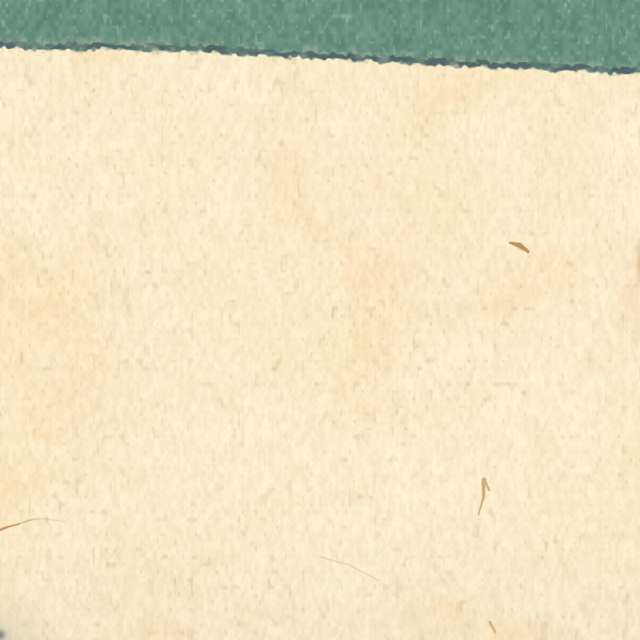
Reproduce this texture procedurally as a WebGL 1 fragment shader.

```glsl
precision highp float;
// Cream fibrous paper below a rough-edged band of green paint.
// Stretched value noise makes the grain, a sloping curve bounds the paint,
// and tapered segment distances draw the stray brown fibres.
uniform vec2 u_resolution;

float hash(vec2 p) {
  return fract(sin(dot(p, vec2(127.1, 311.7))) * 43758.5453);
}

float noise(vec2 p) {
  vec2 i = floor(p);
  vec2 f = fract(p);
  f = f * f * (3.0 - 2.0 * f);
  return mix(mix(hash(i), hash(i + vec2(1.0, 0.0)), f.x),
             mix(hash(i + vec2(0.0, 1.0)), hash(i + vec2(1.0, 1.0)), f.x), f.y);
}

float fbm(vec2 p) {
  float sum = 0.0;
  float weight = 0.5;
  for (int i = 0; i < 4; i++) {
    sum += weight * noise(p);
    p = p * 2.03 + 17.3;
    weight *= 0.5;
  }
  return sum / 0.9375;
}

// Soft stroke from a to b, tapering from radius ra to rb
float stroke(vec2 p, vec2 a, vec2 b, float ra, float rb) {
  vec2 ab = b - a;
  float t = clamp(dot(p - a, ab) / dot(ab, ab), 0.0, 1.0);
  float d = length(p - a - ab * t) - mix(ra, rb, t);
  return 1.0 - smoothstep(-0.001, 0.002, d);
}

float spot(vec2 p, vec2 center, vec2 size) {
  vec2 q = (p - center) / size;
  return exp(-dot(q, q));
}

vec3 paperColor(vec2 p) {
  float grain = noise(p * vec2(190.0, 75.0)) - 0.5;
  float fine = noise(p * vec2(245.0, 160.0) + 31.0) - 0.5;
  float blotch = fbm(p * 9.0 + 4.0) - 0.5;
  vec3 color = vec3(0.985, 0.922, 0.785);
  color += grain * vec3(0.035, 0.045, 0.060) + fine * vec3(0.025, 0.030, 0.040);
  color += blotch * vec3(0.010, 0.035, 0.075);

  // Sparse dark pits and warm stains
  float pits = smoothstep(0.74, 0.95, noise(p * vec2(150.0, 85.0) + 73.0));
  color -= pits * vec3(0.065, 0.065, 0.070) * (0.4 + 0.6 * noise(p * 14.0));
  float warm = smoothstep(0.56, 0.78, fbm(p * 7.0 + 51.0));
  color -= warm * vec3(0.0, 0.025, 0.035);
  color -= spot(p, vec2(0.985, 0.54), vec2(0.025, 0.06)) * vec3(0.01, 0.045, 0.06);
  color -= spot(p, vec2(1.0, 0.587), vec2(0.005, 0.025)) * vec3(0.10, 0.16, 0.20);

  // Cooler, dirtier lower margin and corner
  color -= (1.0 - smoothstep(0.0, 0.25, p.y)) * vec3(0.015, 0.012, 0.005);
  color = mix(color, vec3(0.80, 0.79, 0.70), 0.5 * spot(p, vec2(0.0), vec2(0.06, 0.045)));
  return mix(color, vec3(0.42, 0.43, 0.45), 0.8 * spot(p, vec2(0.0, 0.008), vec2(0.008)));
}

vec3 addFibres(vec3 color, vec2 p) {
  vec2 q = p + 0.002 * (vec2(noise(p * 70.0), noise(p * 70.0 + 9.0)) - 0.5);
  vec3 brown = vec3(0.70, 0.51, 0.29);

  // Short fleck
  float fleck = max(stroke(q, vec2(0.796, 0.621), vec2(0.812, 0.617), 0.0008, 0.0035),
                    stroke(q, vec2(0.812, 0.617), vec2(0.825, 0.607), 0.0035, 0.0018));
  color = mix(color, brown, 0.85 * fleck);

  // Hooked fibre
  float hook = max(stroke(q, vec2(0.756, 0.250), vec2(0.755, 0.222), 0.0030, 0.0015),
                   stroke(q, vec2(0.755, 0.222), vec2(0.748, 0.196), 0.0015, 0.0004));
  hook = max(hook, stroke(q, vec2(0.757, 0.250), vec2(0.764, 0.234), 0.0015, 0.0010));
  color = mix(color, brown, 0.62 * hook);

  // Long fibre entering from the left
  float hair = max(stroke(q, vec2(-0.01, 0.169), vec2(0.030, 0.182), 0.0018, 0.0010),
                   0.55 * stroke(q, vec2(0.030, 0.182), vec2(0.055, 0.190), 0.0010, 0.0006));
  hair = max(hair, 0.25 * stroke(q, vec2(0.055, 0.190), vec2(0.100, 0.186), 0.0010, 0.0004));
  color = mix(color, brown, 0.75 * hair);

  // Faint crease and tiny specks
  float crease = max(stroke(q, vec2(0.500, 0.130), vec2(0.545, 0.117), 0.0010, 0.0010),
                     stroke(q, vec2(0.545, 0.117), vec2(0.590, 0.094), 0.0010, 0.0004));
  color = mix(color, vec3(0.78, 0.69, 0.53), 0.35 * crease);
  float specks = stroke(q, vec2(0.766, 0.028), vec2(0.773, 0.013), 0.0020, 0.0010);
  specks += 0.6 * spot(p, vec2(0.231, 0.575), vec2(0.005, 0.003));
  specks += 0.5 * spot(p, vec2(0.818, 0.386), vec2(0.004));
  return mix(color, brown, 0.5 * min(specks, 1.0));
}

vec3 addPaint(vec3 color, vec2 p) {
  float edge = 0.922 - 0.037 * smoothstep(0.1, 1.05, p.x);
  float rough = (noise(p * 150.0) - 0.5) * 0.007 + (noise(p * 45.0) - 0.5) * 0.004;
  float d = p.y - edge + rough;

  // Green body with pale brush grain
  float brush = 0.6 * noise(p * vec2(170.0, 110.0) + 6.0) + 0.4 * fbm(p * 28.0);
  vec3 green = mix(vec3(0.34, 0.49, 0.44), vec3(0.48, 0.63, 0.56), brush);
  green += smoothstep(0.72, 0.95, noise(p * vec2(190.0, 120.0) + 40.0)) * vec3(0.09, 0.08, 0.06);

  // Chalky fringe and broken dark rim
  float chalk = (1.0 - smoothstep(0.006, 0.026, d)) * smoothstep(0.25, 0.8, noise(p * 130.0 + 22.0));
  green = mix(green, vec3(0.66, 0.71, 0.62), 0.7 * chalk);
  float rim = 1.0 - smoothstep(0.002, 0.006, abs(d - 0.006));
  rim *= 0.45 + 0.55 * smoothstep(0.2, 0.6, noise(p * vec2(55.0, 90.0) + 12.0));
  green = mix(green, vec3(0.30, 0.37, 0.39), 0.85 * rim);
  return mix(color, green, smoothstep(-0.002, 0.003, d));
}

void main() {
  vec2 p = gl_FragCoord.xy / u_resolution;
  gl_FragColor = vec4(addPaint(addFibres(paperColor(p), p), p), 1.0);
}
```
